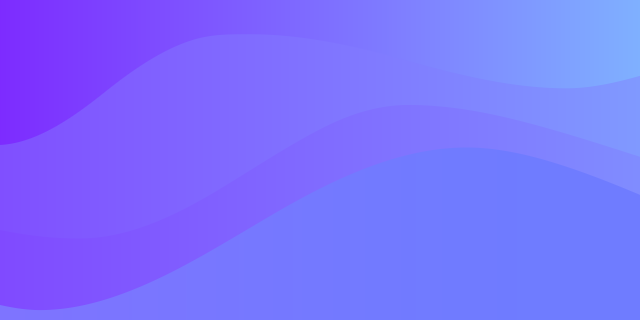
A Shadertoy shader for this background:

```glsl
// Three broad waves layered over a violet to sky blue gradient.
// Each crest is a smooth cubic through a few knots (x, height, slope),
// and each layer carries its own horizontal gradient.

#define SKY_LEFT    vec3(0.49, 0.17, 1.0)
#define SKY_RIGHT   vec3(0.50, 0.69, 1.0)
#define BACK_LEFT   vec3(0.50, 0.31, 1.0)
#define BACK_RIGHT  vec3(0.50, 0.60, 1.0)
#define MID_LEFT    vec3(0.50, 0.29, 1.0)
#define MID_RIGHT   vec3(0.50, 0.55, 1.0)
#define FRONT_LEFT  vec3(0.50, 0.45, 1.0)
#define FRONT_RIGHT vec3(0.435, 0.485, 1.0)
#define KNOTS 7

// Cubic Hermite curve: height in x, slope in y
vec2 crest(float x, vec3 knots[KNOTS]) {
    vec3 a = knots[0], b = knots[1];
    for (int i = 1; i < KNOTS - 1; i++) {
        if (x > knots[i].x) {
            a = knots[i];
            b = knots[i + 1];
        }
    }
    float span = b.x - a.x;
    float t = (x - a.x) / span;
    float rise = b.y - a.y;
    float c1 = a.z * span;
    float c2 = 3.0 * rise - (2.0 * a.z + b.z) * span;
    float c3 = (a.z + b.z) * span - 2.0 * rise;
    float height = a.y + t * (c1 + t * (c2 + t * c3));
    float slope = (c1 + t * (2.0 * c2 + t * 3.0 * c3)) / span;
    return vec2(height, slope);
}

// Coverage below a crest, softened across one pixel along its normal
float below(vec2 uv, vec3 knots[KNOTS]) {
    vec2 curve = crest(uv.x, knots);
    float width = length(vec2(curve.y / iResolution.x, 1.0 / iResolution.y));
    return clamp((curve.x - uv.y) / width + 0.5, 0.0, 1.0);
}

void mainImage(out vec4 fragColor, in vec2 fragCoord) {
    vec2 uv = fragCoord / iResolution.xy;

    vec3 backCrest[KNOTS] = vec3[KNOTS](
        vec3(0.0, 0.547, 0.1), vec3(0.163, 0.711, 1.6),
        vec3(0.306, 0.878, 0.56), vec3(0.391, 0.893, 0.0),
        vec3(0.638, 0.810, -0.56), vec3(0.885, 0.724, 0.0),
        vec3(1.0, 0.763, 0.56));
    vec3 midCrest[KNOTS] = vec3[KNOTS](
        vec3(0.0, 0.281, -0.4), vec3(0.13, 0.255, 0.04),
        vec3(0.339, 0.404, 1.2), vec3(0.508, 0.604, 1.0),
        vec3(0.638, 0.672, 0.0), vec3(0.807, 0.625, -0.5),
        vec3(1.0, 0.510, -0.64));
    vec3 frontCrest[KNOTS] = vec3[KNOTS](
        vec3(0.0, 0.047, -0.44), vec3(0.0625, 0.031, 0.0),
        vec3(0.234, 0.117, 0.9), vec3(0.434, 0.339, 1.16),
        vec3(0.729, 0.539, 0.0), vec3(0.885, 0.479, -0.66),
        vec3(1.0, 0.391, -0.84));

    // Paint from the sky forward
    vec3 color = mix(SKY_LEFT, SKY_RIGHT, uv.x);
    color = mix(color, mix(BACK_LEFT, BACK_RIGHT, uv.x), below(uv, backCrest));
    color = mix(color, mix(MID_LEFT, MID_RIGHT, uv.x), below(uv, midCrest));

    // The front wave settles into its blue before the right edge
    float frontBlend = smoothstep(-0.2, 0.9, uv.x);
    vec3 front = mix(FRONT_LEFT, FRONT_RIGHT, frontBlend);
    color = mix(color, front, below(uv, frontCrest));

    fragColor = vec4(color, 1.0);
}
```
